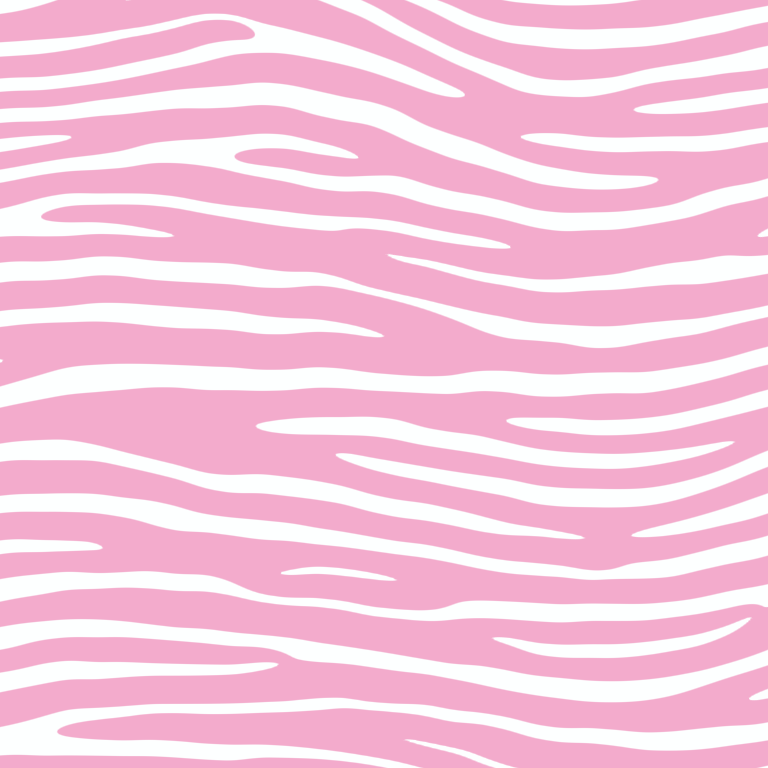
Write a WebGL 2 fragment shader that draws this pattern.

```glsl
#version 300 es
precision highp float;

uniform vec2 u_resolution;
out vec4 fragColor;

const float TAU = 6.2831853;
const vec3 PINK = vec3(0.952, 0.672, 0.800);
const vec3 WHITE = vec3(0.992, 1.0, 1.0);

const float STRIPES = 17.0;         // white bands per canvas height
const float WHITE_CUT = 0.36;       // higher leaves thinner white bands
const float WIDTH_VARIATION = 0.38;
const float SWELL = 0.024;          // broad hump shared by all bands
const float BEND = 0.042;           // irregular large bends
const float WOBBLE = 0.0035;        // small unevenness of the edges
const ivec2 FORK_GRID = ivec2(5, 7);
const float FORK_STRETCH = 3.0;     // length of tapered tips
const float FORK_CORE = 0.045;      // roundness of tips
const float EDGE_SOFTNESS = 0.75;

float hash(vec2 p) {
    vec3 q = fract(p.xyx * vec3(0.1031, 0.1030, 0.0973));
    q += dot(q, q.yzx + 33.33);
    return fract((q.x + q.y) * q.z);
}

// Smooth value noise from -1 to 1
float noise(vec2 p) {
    vec2 cell = floor(p);
    vec2 f = p - cell;
    f = f * f * f * (f * (f * 6.0 - 15.0) + 10.0);
    float low = mix(hash(cell), hash(cell + vec2(1, 0)), f.x);
    float high = mix(hash(cell + vec2(0, 1)), hash(cell + vec2(1, 1)), f.x);
    return 2.0 * mix(low, high, f.y) - 1.0;
}

vec2 complexMul(vec2 a, vec2 b) {
    return vec2(a.x * b.x - a.y * b.y, a.x * b.y + a.y * b.x);
}

// Vertical displacement of the bands
float flow(vec2 p) {
    float swell = SWELL * sin(TAU * (p.x - 0.1 + 0.12 * p.y));
    float bend = BEND * noise(p * vec2(2.6, 2.9) + 17.0);
    float wobble = WOBBLE * noise(p * vec2(14.0, 20.0) + 5.0);
    return swell + bend + wobble;
}

// Wave with scattered forks, where a band begins or ends
float stripeWave(vec2 p) {
    float phase = TAU * STRIPES * p.y;
    vec2 wave = vec2(cos(phase), sin(phase));
    for (int row = 0; row < FORK_GRID.y; row++) {
        for (int col = 0; col < FORK_GRID.x; col++) {
            vec2 cell = vec2(col, row);
            vec2 jitter = vec2(hash(cell + 3.7), hash(cell + 61.3));
            vec2 center = (cell + jitter) / vec2(FORK_GRID);
            vec2 d = (p - center) * vec2(1.0, FORK_STRETCH);
            float turn = (row + col) % 2 == 0 ? 1.0 : -1.0;
            d.y *= turn;
            wave = complexMul(wave, d * inversesqrt(dot(d, d) + FORK_CORE * FORK_CORE));
        }
    }
    return wave.x;
}

void main() {
    vec2 uv = gl_FragCoord.xy / u_resolution;
    vec2 p = vec2(uv.x, uv.y - flow(uv));

    float cut = WHITE_CUT + WIDTH_VARIATION * noise(p * vec2(4.0, 15.0) + 41.0);
    float field = stripeWave(p) - cut;

    float edge = max(EDGE_SOFTNESS * fwidth(field), 0.0001);
    float white = smoothstep(-edge, edge, field);
    fragColor = vec4(mix(PINK, WHITE, white), 1.0);
}
```
